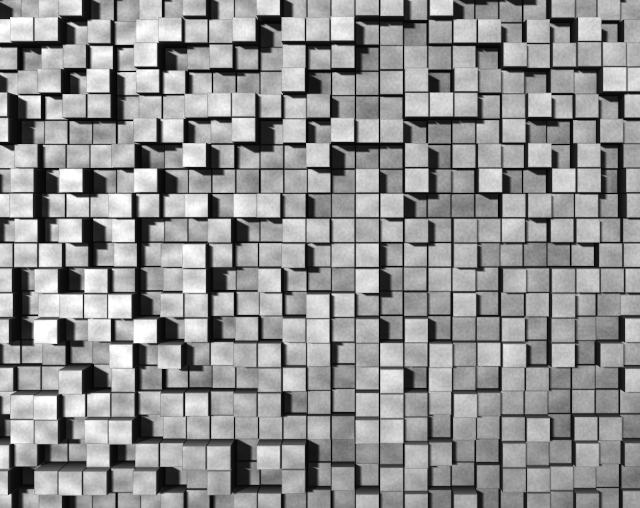
Reproduce this background procedurally as a Shadertoy shader.

```glsl
float hash(vec2 p) {
    vec3 q = fract(p.xyx * vec3(0.1031, 0.1030, 0.0973));
    q += dot(q, q.yzx + 33.33);
    return fract((q.x + q.y) * q.z);
}

// Gradient noise, about -0.7 to 0.7
float corner(vec2 i, vec2 f, vec2 o) {
    float a = 6.2832 * hash(i + o + 71.0);
    return dot(vec2(cos(a), sin(a)), f - o);
}

float noise(vec2 p) {
    vec2 i = floor(p), f = p - i;
    vec2 u = f * f * f * (f * (f * 6.0 - 15.0) + 10.0);
    return mix(mix(corner(i, f, vec2(0, 0)), corner(i, f, vec2(1, 0)), u.x),
               mix(corner(i, f, vec2(0, 1)), corner(i, f, vec2(1, 1)), u.x), u.y);
}

// Stepped block heights, calmer toward the lower right
float height(vec2 cell) {
    float level = floor(4.0 * pow(hash(cell + 9.0), 1.2)) / 3.0;
    float h = 0.1 + 0.75 * level + 0.12 * hash(cell + 40.0);
    float calm = smoothstep(9.0, 24.0, cell.x) * smoothstep(20.0, 3.0, cell.y);
    return mix(h, 0.4, 0.45 * calm);
}

// Range of z where the line origin + slope * z lies inside a block
vec2 blockSpan(vec2 origin, vec2 slope, vec2 cell) {
    vec2 mid = (cell + 0.5 - origin) / slope;
    vec2 reach = 0.478 / abs(slope);
    vec2 near = mid - reach, far = mid + reach;
    return vec2(max(max(near.x, near.y), 0.0),
                min(min(far.x, far.y), height(cell)));
}

float shade(vec2 q) {
    // Perspective: tall blocks lean away from the vanishing point
    vec2 slope = (vec2(15.63, 12.37) - q) * 0.045 + 1e-5;
    vec2 home = floor(q), tile = home;
    float z = -1.0;
    for (int y = -1; y <= 1; y++)
    for (int x = -1; x <= 1; x++) {
        vec2 cell = home + vec2(x, y);
        vec2 span = blockSpan(q, slope, cell);
        if (span.y > span.x && span.y > z) {
            z = span.y;
            tile = cell;
        }
    }
    if (z < 0.0) return 0.03;

    vec2 p = q + slope * z;
    vec2 f = p - tile - 0.5;
    float h = height(tile);
    float left = smoothstep(20.0, 2.0, p.x);

    // Soft shadow from a sun at the upper left
    vec2 sun = vec2(-0.88, 0.46);
    float shadow = 0.0;
    for (int y = -1; y <= 1; y++)
    for (int x = -1; x <= 1; x++) {
        vec2 span = blockSpan(p - sun * z, sun, floor(p) + vec2(x, y));
        shadow = max(shadow, smoothstep(0.0, 0.2, span.y - max(span.x, z + 0.01)));
    }

    // Side walls, darker with depth
    if (z < h - 0.001) {
        float wall = abs(f.y) > abs(f.x) && f.y > 0.0 ? 0.42 : 0.16;
        return 0.02 + wall * z * (1.0 - 0.6 * shadow);
    }

    // Worn top face
    float tone = 0.54 + 0.27 * h + 0.16 * (hash(tile + 17.0) - 0.5);
    tone += 0.13 * left + 0.1 * (f.y - f.x) * (hash(tile + 5.0) - 0.2);
    tone += mix(0.12, 0.3, left) * noise(p * vec2(1.1, 1.7) + 3.0 * hash(tile));
    tone += 0.06 * noise(p * 7.0) + 0.05 * noise(p * vec2(16.0, 11.0));
    tone *= 0.84 + 0.16 * smoothstep(0.0, 7.0, p.y);
    float rim = max(abs(f.x), abs(f.y));
    tone *= 1.0 - 0.25 * smoothstep(0.43, 0.478, rim);
    return tone * mix(1.0, 0.17, shadow);
}

void mainImage(out vec4 fragColor, in vec2 fragCoord) {
    // Average 3 by 3 samples for smooth edges
    float sum = 0.0;
    for (int j = -1; j <= 1; j++)
    for (int i = -1; i <= 1; i++) {
        vec2 uv = (fragCoord + vec2(i, j) / 3.0) / iResolution.xy;
        sum += clamp(shade(uv * vec2(27.0, 21.0)), 0.0, 1.0);
    }
    fragColor = vec4(vec3(sum / 9.0), 1.0);
}
```
